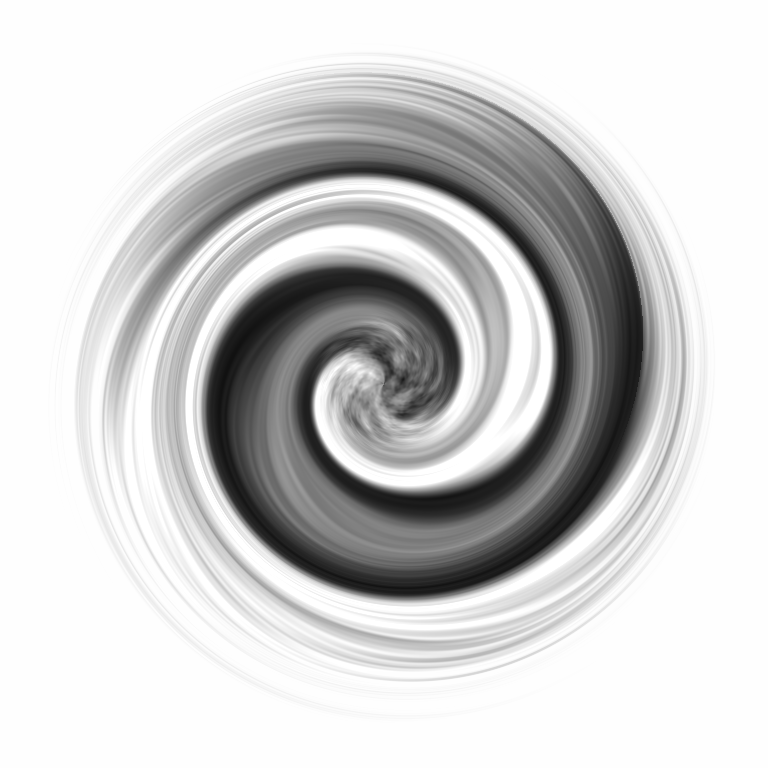
This background is drawn by a Shadertoy shader. Its source:

```glsl
// A two-armed monochrome vortex of brushed streaks on white.
// Each pixel is unwound by a radius-dependent twist into a spiral phase;
// the phase picks the band tone, and noise along it gives the fine strands.

#define TAU 6.2831853
#define TURNS_PER_UNIT 3.947   // how tightly the arms wind
#define PHASE_SHIFT -0.323     // rotates the whole vortex
#define WOBBLE 0.04            // swelling and narrowing of the arms
#define STREAK_CONTRAST 0.62
#define CORE_RADIUS 0.105
#define RIM_START 0.345
#define RIM_END 0.435
#define PAPER 0.995

float hash(vec2 p) {
    vec3 q = fract(vec3(p.xyx) * 0.1031);
    q += dot(q, q.yzx + 33.33);
    return fract((q.x + q.y) * q.z);
}

// Value noise that repeats along x after "period" cells.
float wrappedNoise(vec2 p, float period) {
    vec2 cell = floor(p), f = fract(p);
    f = f * f * (3.0 - 2.0 * f);
    float x0 = mod(cell.x, period), x1 = mod(cell.x + 1.0, period);
    float low = mix(hash(vec2(x0, cell.y)), hash(vec2(x1, cell.y)), f.x);
    float high = mix(hash(vec2(x0, cell.y + 1.0)), hash(vec2(x1, cell.y + 1.0)), f.x);
    return mix(low, high, f.y);
}

// Angle of the leading arm at a given radius, in turns.
float armAngle(float r) {
    return PHASE_SHIFT + TURNS_PER_UNIT * r + WOBBLE * cos(39.5 * (r - 0.143));
}

// Long strands following the spiral, centred on zero.
float strands(float phase, float r) {
    float sum = 0.0, cells = 19.0, amp = 0.42;
    for (int i = 0; i < 4; i++) {
        float resolved = smoothstep(0.0006, 0.003, r / cells);
        float n = wrappedNoise(vec2(phase * cells, r * (16.0 + 0.12 * cells) + 37.0 * float(i)), cells);
        sum += amp * resolved * (n - 0.5);
        cells = floor(cells * 1.85);
        amp *= 0.9;
    }
    return sum;
}

// Soft wisps in the unwound plane, centred on zero.
float wisps(vec2 p) {
    float sum = 0.0, amp = 0.55;
    p = p * 42.0 + 100.0;
    for (int i = 0; i < 4; i++) {
        sum += amp * (wrappedNoise(p, 4096.0) - 0.5);
        p = p * 1.9 + 17.0;
        amp *= 0.65;
    }
    return sum;
}

// Broad tone over one turn: dark arm, grey body, second arm, light body.
float bandTone(float t) {
    float tone = 0.11;
    tone += 0.38 * (smoothstep(0.02, 0.26, t) - smoothstep(0.32, 0.445, t));
    tone += 0.85 * smoothstep(0.464, 0.535, t);
    tone -= 0.30 * (smoothstep(0.63, 0.70, t) - smoothstep(0.77, 0.84, t));
    tone -= 0.85 * smoothstep(0.90, 0.995, t);
    return tone;
}

void mainImage(out vec4 fragColor, in vec2 fragCoord) {
    vec2 p = (fragCoord - 0.5 * iResolution.xy) / min(iResolution.x, iResolution.y);
    float r = length(p);
    float angle = atan(p.y, p.x) / TAU;
    float phase = fract(angle - armAngle(r));
    float grain = strands(phase, r);

    // Spiral bands with brushed strands
    float shade = bandTone(phase) * (1.0 + STREAK_CONTRAST * grain) + 0.06 * grain;

    // Cloudy core, where the arms merge
    float twist = TAU * armAngle(r);
    vec2 unwound = mat2(cos(twist), -sin(twist), sin(twist), cos(twist)) * p;
    float core = 1.0 - smoothstep(0.5 * CORE_RADIUS, CORE_RADIUS, r);
    shade = mix(shade, 0.32 * shade + 0.34 + 0.75 * wisps(unwound) + 0.3 * grain, core);

    // Outer veil: the bands thin out into pale strands
    float leadingArm = 1.0 - smoothstep(0.0, 0.10, min(phase, 1.0 - phase));
    float fadeStart = 0.295 + 0.04 * leadingArm - 0.03 * smoothstep(0.25, 0.45, phase);
    float thinning = smoothstep(fadeStart, fadeStart + 0.11, r);
    float veil = 0.85 - 0.10 * dot(p / max(r, 0.001), vec2(0.6, 0.8)) + 0.55 * grain;
    shade = mix(shade, veil, thinning);

    // Feathered rim into the paper
    float rim = smoothstep(RIM_START, RIM_END, r + 0.06 * grain);
    shade = mix(clamp(shade, 0.03, 1.0), PAPER, rim);
    fragColor = vec4(vec3(shade), 1.0);
}
```
